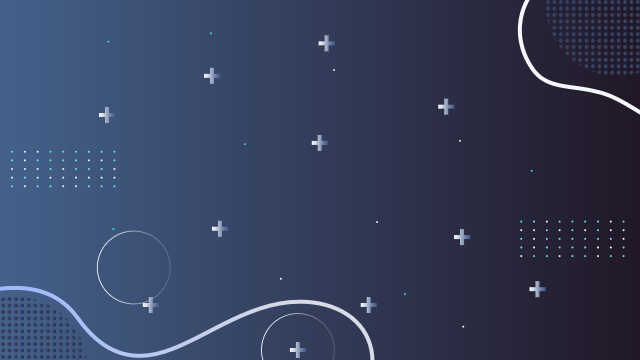
Reproduce this background procedurally as a Shadertoy shader.

```glsl
// Abstract backdrop: a horizontal blue-to-plum gradient with dotted discs, flowing
// ribbons, thin rings, plus signs and small dots. All shapes are distance functions
// in a space 432 units tall (768 wide at 16:9), blended with one-pixel soft edges.

const float HEIGHT = 432.0;
const vec3 SKY = vec3(0.268, 0.382, 0.548);
const vec3 PLUM = vec3(0.128, 0.090, 0.150);
const vec3 CYAN = vec3(0.20, 0.88, 0.88);
const vec3 WHITE = vec3(0.96, 0.97, 0.98);
const vec3 STEEL = vec3(0.29, 0.38, 0.56);
const vec3 LAVENDER = vec3(0.64, 0.73, 0.98);
const vec3 SILVER = vec3(0.85, 0.86, 0.90);

// Chained cubic curves: each piece shares its end point with the next
const vec2 WAVE[13] = vec2[13](
    vec2(0, 85.5), vec2(40, 90), vec2(71, 80), vec2(92, 52), vec2(112, 24),
    vec2(135, 5), vec2(168, 5), vec2(225, 5), vec2(285, 70), vec2(360, 70),
    vec2(410, 70), vec2(447, 42), vec2(447, -2));
const vec2 CORNER[10] = vec2[10](
    vec2(634, 434), vec2(620, 410), vec2(619, 377), vec2(640, 348), vec2(657, 325),
    vec2(685, 330), vec2(716, 322), vec2(735, 318), vec2(752, 307), vec2(770, 296));

const vec2 PLUSES[11] = vec2[11](
    vec2(392, 380), vec2(254.5, 341), vec2(128.5, 294), vec2(535.5, 304),
    vec2(383.7, 260.5), vec2(264, 157.5), vec2(554.5, 147.5), vec2(645, 85),
    vec2(442.5, 66), vec2(181, 66), vec2(357.5, 12));
// The first six specks are cyan, the rest white
const vec2 SPECKS[11] = vec2[11](
    vec2(130, 382), vec2(253, 392), vec2(294, 259), vec2(136, 157),
    vec2(638, 227), vec2(486, 79), vec2(401, 348), vec2(552, 263),
    vec2(452.5, 165.5), vec2(337, 97.5), vec2(556, 40));

float cover(float d, float px) { return clamp(0.5 - d / px, 0.0, 1.0); }

float hash(vec2 p) { return fract(sin(dot(p, vec2(127.1, 311.7))) * 43758.5); }

float segment(vec2 p, vec2 a, vec2 b) {
    vec2 ab = b - a;
    return length(p - a - ab * clamp(dot(p - a, ab) / dot(ab, ab), 0.0, 1.0));
}

float box(vec2 p, vec2 halfSize) {
    vec2 q = abs(p) - halfSize;
    return max(q.x, q.y);
}

// Distance to a cubic curve, walked in short straight steps
float cubic(vec2 p, vec2 a, vec2 b, vec2 c, vec2 d) {
    float nearest = 1e5;
    vec2 last = a;
    for (int i = 1; i <= 18; i++) {
        float t = float(i) / 18.0, s = 1.0 - t;
        vec2 next = s * s * s * a + 3.0 * s * t * (s * b + t * c) + t * t * t * d;
        nearest = min(nearest, segment(p, last, next));
        last = next;
    }
    return nearest;
}

// Disc filled with a lattice of small dots, each shaded from left to right
vec3 dottedDisc(vec3 col, vec2 p, vec2 center, float radius, vec2 origin, float px) {
    const float pitch = 7.7;
    vec2 q = p - origin - pitch * round((p - origin) / pitch);
    float d = max(length(q) - 2.4, length(p - center) - radius);
    vec3 ink = mix(vec3(0.24, 0.30, 0.45), vec3(0.16, 0.19, 0.30), smoothstep(-2.4, 2.4, q.x));
    return mix(col, ink, cover(d, px));
}

// Nine by five grid of specks in mixed tints
vec3 speckGrid(vec3 col, vec2 p, vec2 origin, float px) {
    const vec2 pitch = vec2(15.35, 10.35);
    vec2 cell = clamp(round((p - origin) / pitch), vec2(0), vec2(8, 4));
    float d = length(p - origin - cell * pitch) - 1.15;
    vec3 tint = mix(CYAN, WHITE, 0.25 + 0.65 * step(0.6, hash(cell + origin)));
    return mix(col, tint, cover(d, px));
}

// Hairline ring fading out towards the right
vec3 fadingRing(vec3 col, vec2 p, vec2 center, float radius, float px) {
    vec2 q = p - center;
    float line = cover(abs(length(q) - radius) - 0.55, px);
    return mix(col, WHITE, line * mix(0.95, 0.2, smoothstep(-radius, radius, q.x)));
}

vec3 plusSign(vec3 col, vec2 p, vec2 center, float px) {
    vec2 q = p - center;
    float d = min(box(q, vec2(9.6, 2.4)), box(q, vec2(2.4, 9.6)));
    return mix(col, mix(WHITE, STEEL, smoothstep(-11.0, 10.0, q.x)), cover(d, px));
}

void mainImage(out vec4 fragColor, in vec2 fragCoord) {
    float px = HEIGHT / iResolution.y;
    vec2 p = fragCoord * px;
    vec3 col = mix(SKY, PLUM, fragCoord.x / iResolution.x);

    // Corner discs and speck grids
    col = dottedDisc(col, p, vec2(18, -11), 87.0, vec2(3.3, 73), px);
    col = dottedDisc(col, p, vec2(741, 427), 86.0, vec2(658, 429.5), px);
    col = speckGrid(col, p, vec2(14.5, 208.5), px);
    col = speckGrid(col, p, vec2(625.5, 124.7), px);

    // Rings
    col = fadingRing(col, p, vec2(160.5, 111), 43.7, px);
    col = fadingRing(col, p, vec2(357.5, 12), 43.7, px);

    // Ribbons
    float wave = 1e5, corner = 1e5;
    for (int i = 0; i < 12; i += 3)
        wave = min(wave, cubic(p, WAVE[i], WAVE[i + 1], WAVE[i + 2], WAVE[i + 3]));
    for (int i = 0; i < 9; i += 3)
        corner = min(corner, cubic(p, CORNER[i], CORNER[i + 1], CORNER[i + 2], CORNER[i + 3]));
    col = mix(col, mix(LAVENDER, SILVER, smoothstep(0.0, 400.0, p.x)), cover(wave - 2.4, px));
    col = mix(col, WHITE, cover(corner - 2.4, px));

    // Scattered plus signs and specks
    for (int i = 0; i < 11; i++) {
        col = plusSign(col, p, PLUSES[i], px);
        col = mix(col, i < 6 ? CYAN : WHITE, cover(length(p - SPECKS[i]) - 1.1, px));
    }
    fragColor = vec4(col, 1.0);
}
```
